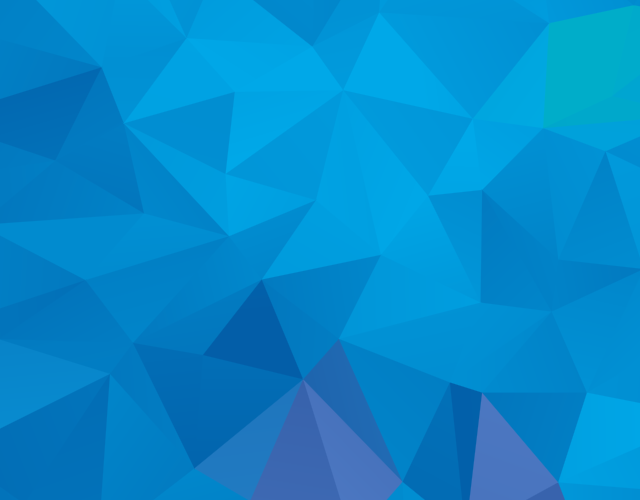
Write a Shadertoy shader that draws this background.

```glsl
// Low-poly mesh of irregular blue triangles with violet and teal accents.

// Integer hash of a lattice point, giving two values in 0..1
vec2 hash2(ivec2 cell, int seed) {
    uvec3 v = uvec3(ivec3(cell + 512, seed)) * 1664525u + 1013904223u;
    v.x += v.y * v.z; v.y += v.z * v.x; v.z += v.x * v.y;
    v ^= v >> 16u;
    v.x += v.y * v.z; v.y += v.z * v.x;
    return vec2(v.xy >> 8u) / 16777216.0;
}

vec2 vertexAt(ivec2 cell) {
    return vec2(cell) + 0.5 + 0.82 * (hash2(cell, 1) - 0.5);
}

float cross2(vec2 a, vec2 b) { return a.x * b.y - a.y * b.x; }

float area(vec2 a, vec2 b, vec2 c) { return cross2(b - a, c - a); }

// Signed distance to the line a-b, positive on its left
float leftOf(vec2 p, vec2 a, vec2 b) {
    return cross2(normalize(b - a), p - a);
}

float coverage(vec2 p, vec2 a, vec2 b, vec2 c, float pixel) {
    float d = min(leftOf(p, a, b), min(leftOf(p, b, c), leftOf(p, c, a)));
    return clamp(0.5 + d / pixel, 0.0, 1.0);
}

float glow(vec2 uv, vec2 center, float radius) {
    vec2 d = (uv - center) / radius;
    return exp(-dot(d, d));
}

// Broad light and dark regions: center, radius, strength
float toneAt(vec2 uv) {
    const vec4 regions[11] = vec4[](
        vec4(0.08, 0.76, 0.15, -0.60), vec4(0.39, 0.27, 0.15, -0.65),
        vec4(0.73, 0.12, 0.13, -0.60), vec4(0.01, 0.38, 0.13, -0.50),
        vec4(0.02, 0.02, 0.14, -0.40), vec4(0.45, 0.83, 0.28, 0.30),
        vec4(0.66, 0.45, 0.11, 0.28), vec4(0.97, 0.15, 0.12, 0.35),
        vec4(0.87, 0.42, 0.12, -0.22), vec4(0.48, 1.00, 0.07, -0.50),
        vec4(0.80, 0.82, 0.22, 0.22));
    float tone = 0.63;
    for (int i = 0; i < 11; i++)
        tone += regions[i].w * glow(uv, regions[i].xy, regions[i].z);
    return tone;
}

vec3 facetColor(vec2 uv, float shade) {
    float tone = clamp(toneAt(uv) + shade, 0.0, 1.0);
    vec3 blue = mix(vec3(0.01, 0.37, 0.66), vec3(0.0, 0.66, 0.91), tone);
    float violet = glow(uv, vec2(0.50, 0.10), 0.12)
                 + glow(uv, vec2(0.02, 0.29), 0.07)
                 + glow(uv, vec2(0.80, 0.01), 0.07);
    float teal = glow(uv, vec2(0.94, 0.87), 0.13);
    blue = mix(blue, vec3(0.0, 0.68, 0.79), smoothstep(0.2, 0.7, teal));
    vec3 violetTint = vec3(0.25, 0.42, 0.71) + 0.25 * shade;
    return mix(blue, violetTint, smoothstep(0.36, 0.5, violet));
}

void mainImage(out vec4 fragColor, in vec2 fragCoord) {
    const float density = 5.6;
    const mat2 turn = mat2(0.88, 0.475, -0.475, 0.88);
    float aspect = iResolution.x / iResolution.y;
    float pixel = 1.2 * density / iResolution.y;
    vec2 p = turn * (fragCoord / iResolution.y) * density;
    vec4 sum = vec4(0.0);

    // The four jittered quads that can reach this point
    for (int k = 0; k < 4; k++) {
        ivec2 cell = ivec2(floor(p)) - ivec2(k & 1, k >> 1);
        vec2 a = vertexAt(cell);
        vec2 b = vertexAt(cell + ivec2(1, 0));
        vec2 c = vertexAt(cell + ivec2(1, 1));
        vec2 d = vertexAt(cell + ivec2(0, 1));

        // Split along the diagonal that leaves the fuller triangles
        bool alongAC = min(area(a, b, c), area(a, c, d))
                     > min(area(a, b, d), area(b, c, d));
        for (int side = 0; side < 2; side++) {
            vec2 u = side == 0 ? a : (alongAC ? a : b);
            vec2 v = side == 0 ? b : c;
            vec2 w = side == 0 ? (alongAC ? c : d) : d;
            float weight = coverage(p, u, v, w, pixel);
            if (weight <= 0.0) continue;

            // Flat facet shade with a faint linear gradient
            vec2 center = (u + v + w) / 3.0;
            vec2 uv = center * turn / density / vec2(aspect, 1.0);
            float shade = 0.32 * (hash2(cell, 2 + side).x - 0.5);
            vec2 slope = hash2(cell, 4 + side) - 0.5;
            shade += 0.22 * dot(slope, p - center);
            sum += vec4(facetColor(uv, shade), 1.0) * weight;
        }
    }
    fragColor = vec4(sum.rgb / max(sum.a, 0.001), 1.0);
}
```
